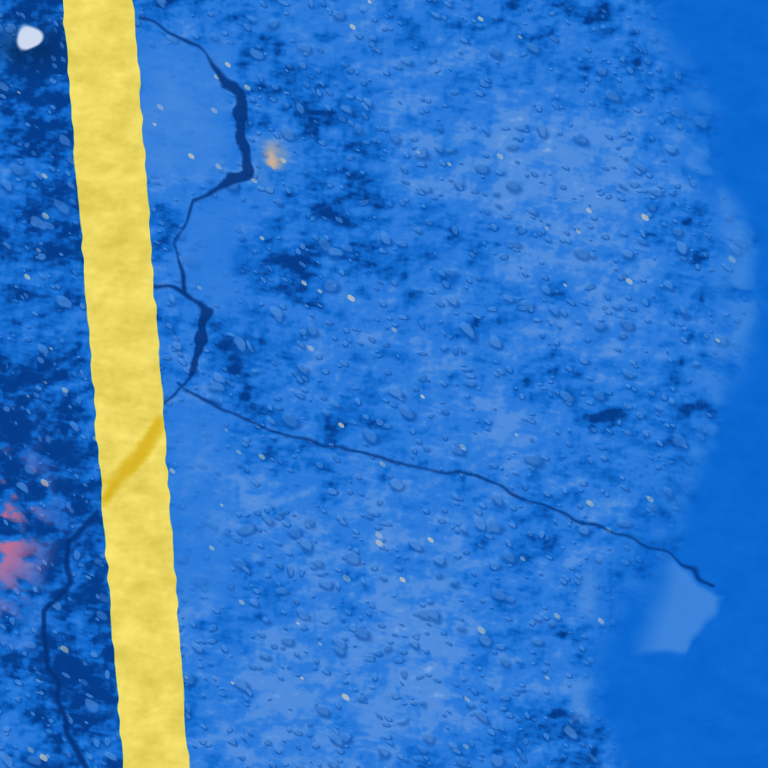
Reproduce this texture procedurally as a Shadertoy shader.

```glsl
// Weathered blue painted asphalt with a slanted yellow stripe, cracks and chips.

float hash(vec2 p) {
  vec3 q = fract(p.xyx * .1031);
  q += dot(q, q.yzx + 33.33);
  return fract((q.x + q.y) * q.z);
}

float noise(vec2 p) {
  vec2 i = floor(p), f = fract(p);
  f = f * f * (3. - 2. * f);
  return mix(mix(hash(i), hash(i + vec2(1, 0)), f.x),
             mix(hash(i + vec2(0, 1)), hash(i + 1.), f.x), f.y);
}

float fbm(vec2 p) {
  float sum = 0., amp = .53;
  for (int i = 0; i < 4; i++) {
    sum += amp * noise(p);
    p = mat2(1.6, 1.2, -1.2, 1.6) * p + 17.3;
    amp *= .5;
  }
  return sum;
}

vec2 tilt(vec2 p) { return mat2(.92, .39, -.39, .92) * p; }

// Paint grain, stretched along a shallow slope
float grain(vec2 p) { return fbm(tilt(p) * vec2(34, 52) + 40.); }

float glow(vec2 p, vec2 center, vec2 size) {
  vec2 d = (p - center) / size;
  return exp(-dot(d, d));
}

float fill(float d, float soft) { return 1. - smoothstep(-soft, soft, d); }

float slab(vec2 p, vec2 center, vec2 size, float soft) {
  vec2 d = abs(p - center) - size;
  return fill(length(max(d, 0.)) + min(max(d.x, d.y), 0.), soft);
}

float segment(vec2 p, vec2 a, vec2 b) {
  vec2 ab = b - a;
  return length(p - a - ab * clamp(dot(p - a, ab) / dot(ab, ab), 0., 1.));
}

float path(vec2 p, vec2 pts[7]) {
  float d = 1.;
  for (int i = 0; i < 6; i++) d = min(d, segment(p, pts[i], pts[i + 1]));
  return d;
}

// Scattered chips: x = lit face, y = cast shadow
vec2 chips(vec2 p, float density) {
  vec2 result = vec2(0);
  for (int k = 0; k < 9; k++) {
    vec2 c = floor(p) + vec2(k % 3 - 1, k / 3 - 1);
    vec2 d = tilt(p - c - vec2(hash(c + 19.7), hash(c + 53.2))) * vec2(.8, 1.25);
    float r = mix(.14, .38, hash(c + 83.5));
    float face = fill(length(d) + .3 * abs(d.x + d.y) - r, .09) * mix(.5, 1., hash(c + 3.3));
    float shade = fill(length(d + vec2(-.12, .16)) - r, .12);
    result = max(result, step(hash(c + 7.1), density) * vec2(face, shade));
  }
  return result;
}

vec3 blueRamp(float t) {
  vec3 c = mix(vec3(.02, .24, .55), vec3(.07, .41, .8), smoothstep(0., .3, t));
  c = mix(c, vec3(.17, .48, .86), smoothstep(.25, .5, t));
  c = mix(c, vec3(.31, .55, .87), smoothstep(.5, .8, t));
  return mix(c, vec3(.56, .7, .9), smoothstep(.85, 1.3, t));
}

void mainImage(out vec4 fragColor, in vec2 fragCoord) {
  vec2 p = fragCoord / iResolution.xy;
  float px = 1. / iResolution.y;
  float fine = grain(p), broad = fbm(p * 9. + 5.);
  float relief = grain(p + vec2(.004, -.004)) - fine;
  vec2 w = p + .01 * (vec2(noise(p * 45.), noise(p * 45. + 31.)) - .5);

  // Stripe borders and even right margin
  float ragged = .004 * (noise(p * 65.) - .5);
  float leftEdge = .16 - .079 * p.y + ragged;
  float rightEdge = .246 - .072 * p.y - ragged;
  float outer = fill(p.x - leftEdge, px);
  float margin = .8 + .165 * smoothstep(.1, .62, p.y) - .09 * smoothstep(.7, 1., p.y);
  float toMargin = p.x - margin + .12 * (broad - .5);
  float rough = 1. - smoothstep(-.06, .02, toMargin);

  // Pale sheets of paint beside the stripe
  float sheet = slab(w, vec2(.235, .855), vec2(.065, .09), .02);
  sheet = max(sheet, slab(w, vec2(.275, .67), vec2(.035, .07), .025));
  sheet = max(sheet, .8 * slab(w, vec2(.26, .34), vec2(.04, .13), .03));

  // Base tone
  float tone = .45 + .7 * (fine - .5) + .75 * (broad - .5) + 1.5 * relief;
  tone += .16 * glow(p, vec2(.73, .77), vec2(.1)) + .15 * glow(p, vec2(.48, .14), vec2(.22));
  tone -= .16 * glow(p, vec2(.35, .3), vec2(.05));
  tone = mix(tone, .54 + .2 * broad, sheet * .85) - .26 * outer;
  vec3 evenBlue = vec3(.03, .385, .8) + .035 * fine + .06 * relief;
  vec3 col = mix(evenBlue, blueRamp(tone), rough);

  // Flaking ridge, chips and bright specks
  vec3 pale = vec3(.3, .55, .87);
  float flecks = smoothstep(.42, .65, fine);
  col = mix(col, pale, .6 * flecks * glow(vec2(toMargin, p.y), vec2(-.018, .62), vec2(.022, .28)));
  vec2 chip = max(chips(w * 78., .28), chips(w * 38. + 14., .2)) * rough * (1. - .8 * sheet);
  col = mix(col, vec3(.03, .27, .6), .5 * chip.y);
  col = mix(col, vec3(.34, .59, .9), .65 * chip.x);
  col = mix(col, vec3(.84, .8, .72), .7 * rough * chips(p * 64. + 45., .022).x);

  // Bare patches at lower right
  vec2 tip = w - vec2(.94, .22);
  float wedge = max(max(dot(tip, vec2(.81, -.58)), dot(tip, vec2(.63, .77))), -.07 - tip.y);
  float bare = fill(wedge, .006) * smoothstep(-.11, -.06, tip.x - .3 * tip.y);
  bare = max(bare, slab(w, vec2(.764, .228), vec2(.009, .03), .008));
  bare = max(bare, slab(w, vec2(.756, .086), vec2(.012, .025), .008));
  col = mix(col, pale, .75 * bare);

  // Rust, stone and sandy chip
  col = mix(col, vec3(.78, .43, .57), outer * flecks * glow(p, vec2(0, .31), vec2(.05, .09)));
  col = mix(col, vec3(.03, .16, .34), .75 * glow(w, vec2(.035, .94), vec2(.045, .025)));
  col = mix(col, vec3(.8, .85, .94), fill(length(w - vec2(.036, .951)) - .017, .003));
  col = mix(col, vec3(.8, .69, .59), flecks * glow(w, vec2(.355, .79), vec2(.012, .022)));

  // Cracks
  float upper = path(w, vec2[7](vec2(.18, .98), vec2(.26, .94), vec2(.31, .88),
    vec2(.32, .77), vec2(.25, .74), vec2(.23, .68), vec2(.24, .62)));
  float middle = path(w, vec2[7](vec2(.2, .63), vec2(.24, .62), vec2(.27, .59),
    vec2(.26, .54), vec2(.24, .5), vec2(.21, .47), vec2(.21, .45)));
  float across = path(w, vec2[7](vec2(.23, .5), vec2(.35, .44), vec2(.42, .42),
    vec2(.62, .38), vec2(.73, .33), vec2(.87, .28), vec2(.93, .24)));
  float lower = path(w, vec2[7](vec2(.13, .33), vec2(.09, .29), vec2(.09, .24),
    vec2(.06, .2), vec2(.06, .16), vec2(.08, .08), vec2(.11, 0)));
  float gape = glow(p, vec2(.31, .82), vec2(.03, .1)) + glow(p, vec2(.26, .575), vec2(.025, .05));
  float crack = min(min(upper, middle) - .014 * gape * fine, min(across, lower - .002));
  col = mix(col, vec3(.02, .19, .46), .85 * fill(crack - .003 * fine, .0015 + px));

  // Yellow stripe with an ochre seam
  vec3 yellow = vec3(.85, .775, .32) + .14 * fine + .25 * relief;
  float seam = segment(w, vec2(.21, .45), vec2(.135, .35)) - .015 * fine;
  yellow = mix(yellow, vec3(.82, .67, .08), .75 * fill(seam, .007));
  col = mix(col, yellow, fill(max(leftEdge - p.x, p.x - rightEdge), px));
  fragColor = vec4(clamp(col, 0., 1.), 1.);
}
```
